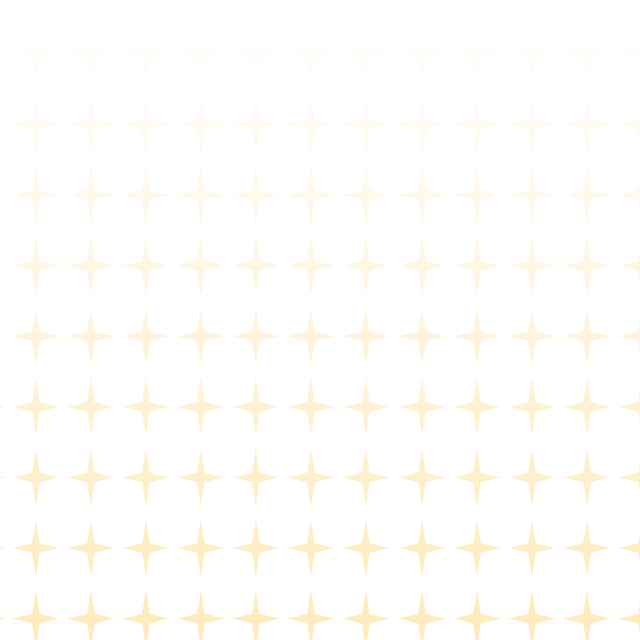
Write a WebGL 2 fragment shader that draws this pattern.

```glsl
#version 300 es
precision highp float;
// Grid of slender four-pointed cream stars on white, fading out toward the top.

uniform vec2 u_resolution;
out vec4 fragColor;

const vec3 PAPER = vec3(1.0);
const vec3 GOLD = vec3(1.0, 0.92, 0.73);

// Lengths are fractions of the canvas
const vec2 PITCH = vec2(66.0, 84.7) / 768.0;
const vec2 FIRST_STAR = vec2(43.0, 25.7) / 768.0;
const vec2 STAR_REACH = vec2(27.6, 34.4) / 768.0;
const vec2 STAR_WAIST = vec2(4.5, 5.8) / 768.0;
const float SEAM_X = 472.5 / 768.0;
const float SEAM_GAP = 1.4 / 768.0;

// Signed distance to the line through a and b, positive on its right
float lineDistance(vec2 p, vec2 a, vec2 b) {
    vec2 along = normalize(b - a);
    return dot(p - a, vec2(along.y, -along.x));
}

// Four-pointed star: two edges mirrored into every quadrant
float starDistance(vec2 p, vec2 reach, vec2 waist) {
    vec2 q = abs(p);
    float sidePoint = lineDistance(q, vec2(reach.x, 0.0), waist);
    float topPoint = lineDistance(q, waist, vec2(0.0, reach.y));
    return min(sidePoint, topPoint);
}

// Offset from the nearest star centre
vec2 cellOffset(vec2 p, vec2 origin, vec2 pitch) {
    return (fract((p - origin) / pitch + 0.5) - 0.5) * pitch;
}

// Columns right of the seam sit slightly farther over
vec2 shiftPastSeam(vec2 p, float seam, float gap) {
    return p - vec2(gap * step(seam, p.x), 0.0);
}

void main() {
    vec2 uv = gl_FragCoord.xy / u_resolution;
    float pixel = 1.0 / min(u_resolution.x, u_resolution.y);

    vec2 p = shiftPastSeam(uv, SEAM_X, SEAM_GAP);
    vec2 local = cellOffset(p, FIRST_STAR, PITCH);
    float d = starDistance(local, STAR_REACH, STAR_WAIST);
    float coverage = 1.0 - smoothstep(-0.6 * pixel, 0.6 * pixel, d);

    // Strongest at the bottom edge, gone at the top
    float fade = 1.0 - uv.y;
    fragColor = vec4(mix(PAPER, GOLD, coverage * fade), 1.0);
}
```
